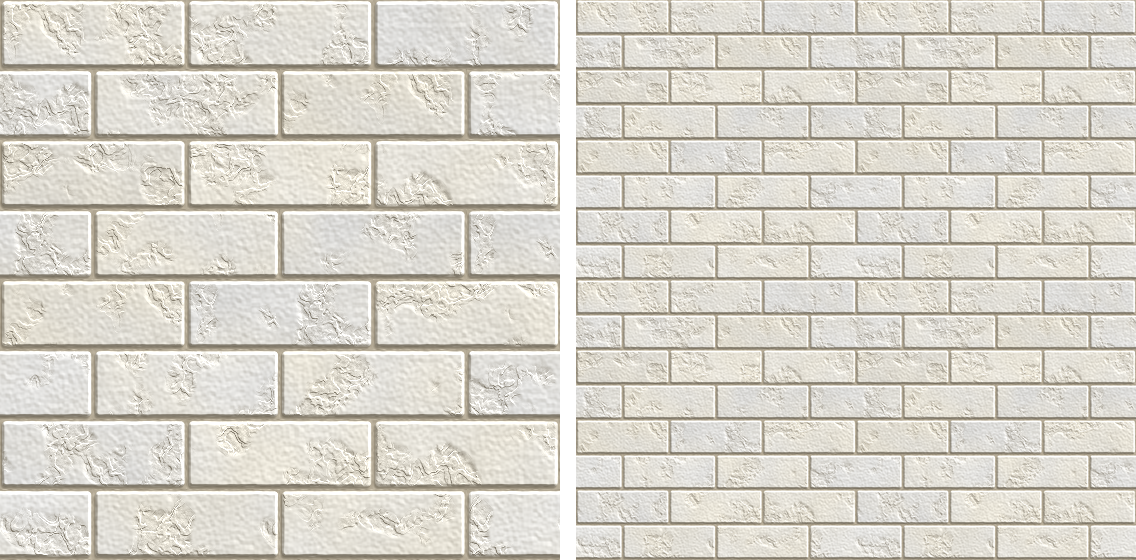
Left: one tile. Right: repeated 2 by 2.
This texture is drawn by a Shadertoy shader. Its source:

```glsl
vec2 hash2(vec2 p) {
    vec3 q = fract(p.xyx * vec3(0.1031, 0.1030, 0.0973));
    q += dot(q, q.yzx + 33.33);
    return fract((q.xx + q.yz) * q.zy);
}

float cornerSlope(vec2 cell, vec2 offset, float freq) {
    return dot(hash2(mod(cell, freq)) * 2.0 - 1.0, offset);
}

// Gradient noise that wraps over the unit square; freq is a whole number
float gradientNoise(vec2 p, float freq) {
    p *= freq;
    vec2 i = floor(p), f = p - i;
    vec2 u = f * f * f * (f * (f * 6.0 - 15.0) + 10.0);
    vec2 e = vec2(1.0, 0.0);
    return mix(mix(cornerSlope(i, f, freq), cornerSlope(i + e, f - e, freq), u.x),
               mix(cornerSlope(i + e.yx, f - e.yx, freq), cornerSlope(i + 1.0, f - 1.0, freq), u.x), u.y);
}

float fbm(vec2 p, float freq) {
    float sum = 0.0, amp = 1.0;
    for (int k = 0; k < 4; k++) {
        sum += amp * gradientNoise(p, freq);
        p += 0.37;
        freq *= 2.0;
        amp *= 0.5;
    }
    return sum;
}

// Running bond, 3 by 8: signed distance to the brick, then its wrapped id
vec3 brickAt(vec2 p) {
    float row = floor((p.y - 0.002) * 8.0);
    vec2 grid = vec2(p.x * 3.0 + 0.5 * mod(row + 1.0, 2.0), (p.y - 0.002) * 8.0);
    vec2 local = (fract(grid) - 0.5) / vec2(3.0, 8.0);
    vec2 d = abs(local) - vec2(0.1630, 0.0582) + 0.007;
    float dist = length(max(d, 0.0)) + min(max(d.x, d.y), 0.0) - 0.007;
    return vec3(dist, mod(vec2(floor(grid.x), row), vec2(3.0, 8.0)));
}

// Flaked areas of the face, each brick sampling its own part of the noise
float flakeMask(vec2 q) {
    return smoothstep(0.0, 0.22, gradientNoise(q, 9.0) + 0.5 * gradientNoise(q + 0.21, 21.0));
}

float height(vec2 p) {
    vec3 brick = brickAt(p);
    float dist = brick.x + 0.0012 * gradientNoise(p, 40.0);
    float face = smoothstep(0.001, -0.0055, dist);
    vec2 q = p + hash2(brick.yz + 5.0);

    // Broken plaster ledges
    vec2 warp = vec2(gradientNoise(q + 0.13, 30.0), gradientNoise(q + 0.57, 30.0));
    float n = fbm(q + 0.016 * warp, 22.0);
    float ledges = smoothstep(-0.06, 0.06, n) + 0.8 * smoothstep(0.20, 0.31, n)
                 + 0.7 * smoothstep(-0.22, -0.32, n);
    float flakes = flakeMask(q) * (0.0019 * ledges + 0.0016 * fbm(q + 0.71, 64.0));

    // Fine grain over everything
    float grain = 0.0010 * gradientNoise(q, 116.0) + 0.0008 * gradientNoise(q + 0.4, 61.0);
    return face * (0.0055 - flakes) + grain;
}

void mainImage(out vec4 fragColor, in vec2 fragCoord) {
    vec2 p = fragCoord / iResolution.xy;
    vec2 lightDir = normalize(vec2(0.5, 0.85));
    vec2 e = vec2(0.0013, 0.0);
    float h = height(p);
    vec2 slope = vec2(height(p + e) - h, height(p + e.yx) - h) / e.x;
    float light = clamp(-0.62 * dot(slope, lightDir), -0.7, 0.4);

    // Face tint: cream to cool white, per brick and in soft clouds
    vec3 brick = brickAt(p);
    vec2 rnd = hash2(brick.yz + 17.0);
    vec2 q = p + hash2(brick.yz + 5.0);
    float cool = clamp(rnd.x + 0.8 * gradientNoise(q + 0.3, 8.0), 0.0, 1.0);
    vec3 face = mix(vec3(0.895, 0.878, 0.830), vec3(0.872, 0.870, 0.862), cool);
    face += 0.04 * (rnd.y - 0.5) + 0.04 * gradientNoise(q + 0.8, 13.0);
    face -= flakeMask(q) * vec3(0.015, 0.02, 0.03);
    vec3 groove = vec3(0.44, 0.41, 0.35);
    face = mix(face + max(light, 0.0) * 0.65, groove, clamp(-1.5 * light, 0.0, 0.85));

    // Mortar, shaded on the side away from the light
    float shadow = smoothstep(0.002, -0.003, brickAt(p + lightDir * 0.005).x);
    vec3 mortar = vec3(0.71, 0.67, 0.59) + 0.35 * light + 0.06 * gradientNoise(p, 90.0);
    mortar = mix(mortar, groove, 0.6 * shadow);

    float soft = max(0.0012, 0.7 / iResolution.y);
    vec3 color = mix(face, mortar, smoothstep(-soft, soft, brick.x));
    fragColor = vec4(clamp(color, 0.0, 1.0), 1.0);
}
```
